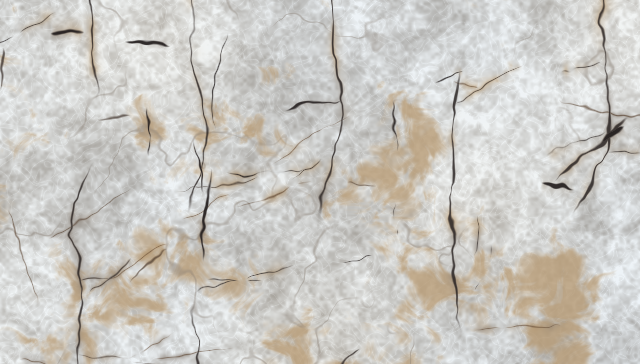
A Shadertoy shader for this texture:

```glsl
// Pale quartzite slab: cloudy, crystalline white stone with rusty stains,
// crossed by jagged dark fissures. Layered noise makes the stone; looped
// line distances in a warped domain make the long and the short cracks.

const vec3 PALE_QUARTZ = vec3(0.89, 0.90, 0.90);
const vec3 GREY_QUARTZ = vec3(0.69, 0.68, 0.66);
const vec3 OCHRE       = vec3(0.70, 0.58, 0.42);
const vec3 WARM_GREY   = vec3(0.54, 0.50, 0.46);
const vec3 RUST        = vec3(0.42, 0.30, 0.20);
const vec3 FISSURE     = vec3(0.14, 0.12, 0.12);
const int   LONG_CRACKS  = 5;
const int   SHORT_CRACKS = 46;
const float LONG_WIDTH   = 0.0024;
const float HALO_SIZE    = 0.011;
const float GRAIN_SCALE  = 95.0;

float hash(vec2 p) {
    vec3 q = fract(vec3(p.xyx) * 0.1031);
    q += dot(q, q.yzx + 33.33);
    return fract((q.x + q.y) * q.z);
}

float noise(vec2 p) {
    vec2 cell = floor(p), f = fract(p);
    f = f * f * (3.0 - 2.0 * f);
    return mix(mix(hash(cell), hash(cell + vec2(1, 0)), f.x),
               mix(hash(cell + vec2(0, 1)), hash(cell + vec2(1, 1)), f.x), f.y);
}

float fbm(vec2 p) {
    float sum = 0.0, amp = 0.533;
    for (int i = 0; i < 4; i++) {
        sum += amp * noise(p);
        p = mat2(1.6, 1.2, -1.2, 1.6) * p + 17.3;
        amp *= 0.5;
    }
    return sum;
}

vec2 noise2(vec2 p) {
    return vec2(noise(p), noise(p + 41.7)) - 0.5;
}

// Thin pale flakes: ridges of stretched noise at a given angle
float flakes(vec2 p, float angle) {
    float c = cos(angle), s = sin(angle);
    vec2 q = mat2(c, -s, s, c) * p * vec2(22.0, 60.0);
    return pow(1.0 - abs(2.0 * noise(q + 2.0 * noise2(p * 30.0) + 90.0) - 1.0), 5.0);
}

// One crack as (dark core, rusty core, halo)
vec3 crack(float dist, float width, float presence, float rustiness, float soft) {
    float core = presence * (1.0 - smoothstep(-soft, soft, dist - width));
    float halo = presence * exp(-max(dist - width, 0.0) / HALO_SIZE);
    return vec3(core * (1.0 - rustiness), core * rustiness, halo);
}

vec3 longCracks(vec2 p, float aspect, float rough, float soft) {
    vec3 total = vec3(0);
    for (int i = 0; i < LONG_CRACKS; i++) {
        float id = float(i) + 1.0;
        float x = aspect * (id - 0.5 + 0.6 * (hash(vec2(id, 7.0)) - 0.5)) / float(LONG_CRACKS);
        x += 0.13 * (noise(vec2(p.y * 3.0 + 20.0, id * 9.0)) - 0.5);
        float gate = smoothstep(0.30, 0.48, noise(vec2(p.y * 3.2 + 50.0, id * 5.0)));
        float width = LONG_WIDTH * (0.3 + 1.5 * rough) * (0.6 + 0.8 * hash(vec2(id, 3.0)));
        total = max(total, crack(abs(p.x - x), width, gate, 0.15, soft));
    }
    return total;
}

vec3 shortCracks(vec2 p, float aspect, float rough, float soft) {
    vec3 total = vec3(0);
    for (int i = 0; i < SHORT_CRACKS; i++) {
        float id = float(i) + 1.0;
        vec2 centre = vec2(hash(vec2(id, 11.0)) * aspect, hash(vec2(id, 23.0)));
        float kind = hash(vec2(id, 31.0)), size = hash(vec2(id, 43.0));
        // Mostly level, some upright, a few rising to the right
        float angle = kind < 0.50 ? 0.0 : (kind < 0.78 ? 1.57 : 0.62);
        angle += 0.5 * (hash(vec2(id, 59.0)) - 0.5);
        vec2 along = vec2(cos(angle), sin(angle)), d = p - centre;
        float t = dot(d, along) / mix(0.04, 0.17, size * size);
        float taper = max(1.0 - t * t, 0.0);
        float bulk = pow(hash(vec2(id, 71.0)), 5.0);
        float width = mix(0.0006, 0.0065, bulk) * taper * (0.2 + 1.6 * rough);
        float rustiness = 0.85 * smoothstep(0.35, 0.8, hash(vec2(id, 83.0))) * (1.0 - bulk);
        float presence = smoothstep(0.0, 0.5, taper) * smoothstep(0.12, 0.4, rough + 0.5 * bulk);
        total = max(total, crack(abs(d.x * along.y - d.y * along.x), width, presence, rustiness, soft));
    }
    return total;
}

void mainImage(out vec4 fragColor, in vec2 fragCoord) {
    vec2 p = fragCoord / iResolution.y;
    float aspect = iResolution.x / iResolution.y;
    float soft = max(0.0022, 1.0 / iResolution.y);

    // Stone body: clouds, crystals, grain and flakes
    float cloud = fbm(p * 4.0 + 3.0) - 0.5;
    float crystal = fbm(p * 24.0 + 2.0 * noise2(p * 14.0)) - 0.5;
    float grain = noise(p * GRAIN_SCALE + 5.0) - 0.5;
    float flake = max(flakes(p, 0.7), flakes(p + 5.0, -0.9));
    float tone = 0.58 + 1.1 * cloud + 1.1 * crystal + 0.55 * grain + 0.28 * flake;
    vec3 color = mix(GREY_QUARTZ, PALE_QUARTZ, clamp(tone, -0.3, 1.25));
    color += 0.022 * (noise(p * 2.3 + 60.0) - 0.5) * vec3(1.0, 0.1, -1.2);

    // Ochre stains, broken up by the crystals
    float stain = smoothstep(0.60, 0.82, fbm(p * 4.5 + 31.0) + 0.5 * crystal);
    color = mix(color, OCHRE, 0.75 * stain);

    // Jagged crack domain, rough widths and faint hairlines
    vec2 q = p + 0.035 * noise2(p * 5.0) + 0.018 * noise2(p * 17.0) + 0.008 * noise2(p * 48.0);
    float rough = noise(p * 21.0 + 13.0);
    float hair = 1.0 - smoothstep(0.0, 0.014, abs(fbm(q * 4.0 + 70.0) - 0.5));
    hair *= smoothstep(0.5, 0.75, noise(p * 6.0 + 80.0));
    color = mix(color, WARM_GREY, 0.4 * hair);

    // Fissures with their discoloured margins
    vec3 cracks = max(longCracks(q, aspect, rough, soft), shortCracks(q, aspect, rough, soft));
    float margin = cracks.z * smoothstep(0.25, 0.8, noise(p * 13.0 + 8.0) + 0.6 * crystal);
    vec3 marginColor = mix(WARM_GREY, OCHRE, smoothstep(0.3, 0.7, noise(p * 7.0 + 25.0)));
    color = mix(color, marginColor, 0.65 * margin);
    color = mix(color, RUST, 0.85 * cracks.y);
    color = mix(color, FISSURE, 0.95 * cracks.x);

    fragColor = vec4(clamp(color, 0.0, 1.0), 1.0);
}
```
